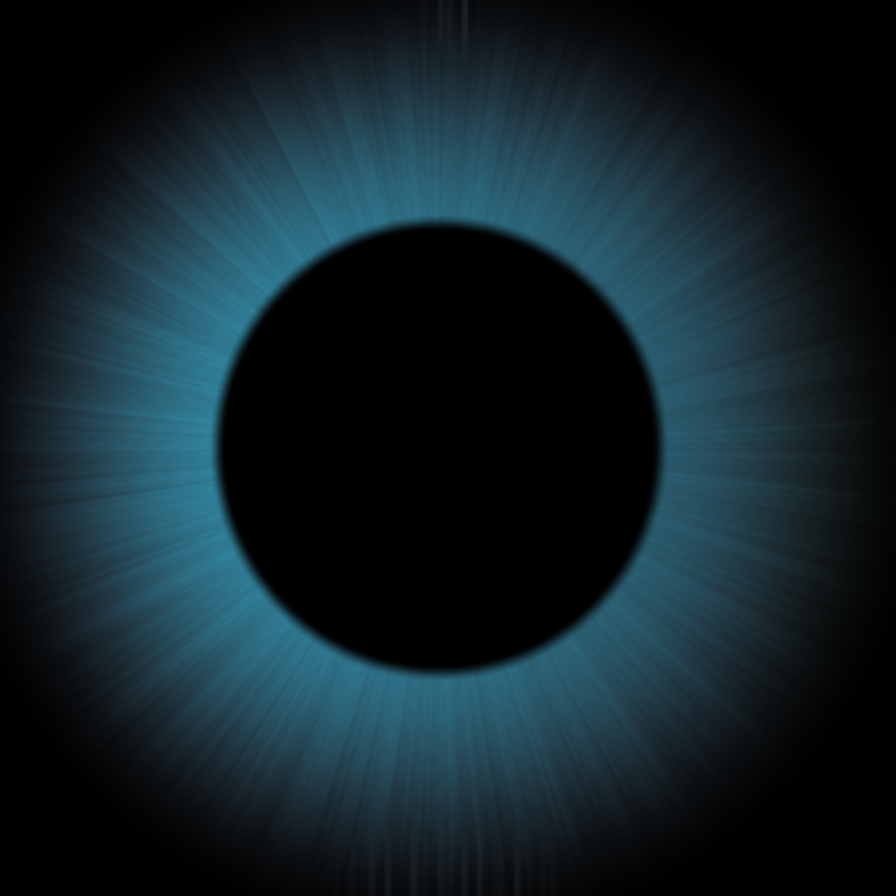
A Shadertoy shader for this background:

```glsl
// Draws a dark eclipse disc ringed by a streaked blue corona on black.

// Fine radial rays: layered sines over the angle, whole frequencies so they close.
float coronaRays(float angle, float radius) {
    float rays = 0.0;
    for (int i = 0; i < 7; i++) {
        float k = float(i);
        float frequency = floor(29.0 + 23.0 * k + 5.0 * k * k);
        float bend = 2.4 * sin((3.0 + 2.0 * k) * angle + 1.7 * k);
        float drift = radius * (4.0 * sin(2.3 * k));
        rays += sin(frequency * angle + bend + drift) / (1.0 + 0.25 * k);
    }
    return rays / 4.0;
}

// Narrow upright streaks built from sines across x.
float uprightStreaks(float x) {
    float wave = sin(260.0 * x + 2.0 * sin(47.0 * x)) + 0.7 * sin(437.0 * x + 1.0);
    return smoothstep(-0.6, 1.7, wave);
}

// Soft window of given half width around a centre.
float softBand(float x, float centre, float halfWidth) {
    return 1.0 - smoothstep(0.6 * halfWidth, halfWidth, abs(x - centre));
}

void mainImage(out vec4 fragColor, in vec2 fragCoord) {
    vec2 uv = (fragCoord - 0.5 * iResolution.xy) / min(iResolution.x, iResolution.y) + 0.5;
    vec2 p = uv - vec2(0.490, 0.5);
    float radius = length(p);
    float angle = atan(p.y, p.x);
    float side = p.x / max(radius, 0.001);

    // Corona: brighter on the left, fading outward
    float peak = 0.435 - 0.075 * side;
    float glow = peak * (1.0 - smoothstep(0.22, 0.56, radius));
    float rayStrength = mix(0.07, 0.20, smoothstep(0.25, 0.48, radius));
    glow *= 1.0 + rayStrength * coronaRays(angle, radius);

    // Faint mottling along the rays
    glow *= 1.0 + 0.015 * sin(190.0 * radius + 9.0 * sin(17.0 * angle))
                        * sin(61.0 * angle + 40.0 * radius);

    // Red saturates early, so dim parts turn grey and bright parts turn blue
    float warmth = smoothstep(0.30, 0.52, p.x);
    vec3 color = vec3(0.215 * (1.0 - exp(-4.0 * glow)), glow, mix(1.2, 1.0, warmth) * glow);

    // Grey streaks at the top and bottom borders
    float topStreaks = softBand(uv.x, 0.502, 0.035) * smoothstep(0.92, 1.0, uv.y);
    float bottomStreaks = softBand(uv.x, 0.502, 0.14) * (1.0 - smoothstep(0.0, 0.10, uv.y));
    color += vec3(0.075, 0.08, 0.082) * uprightStreaks(uv.x)
           * (topStreaks + 0.65 * bottomStreaks);

    // Blurred rim of the dark disc
    float rim = length(p / vec2(0.992, 1.008));
    color *= smoothstep(0.240, 0.260, rim);

    fragColor = vec4(color, 1.0);
}
```
